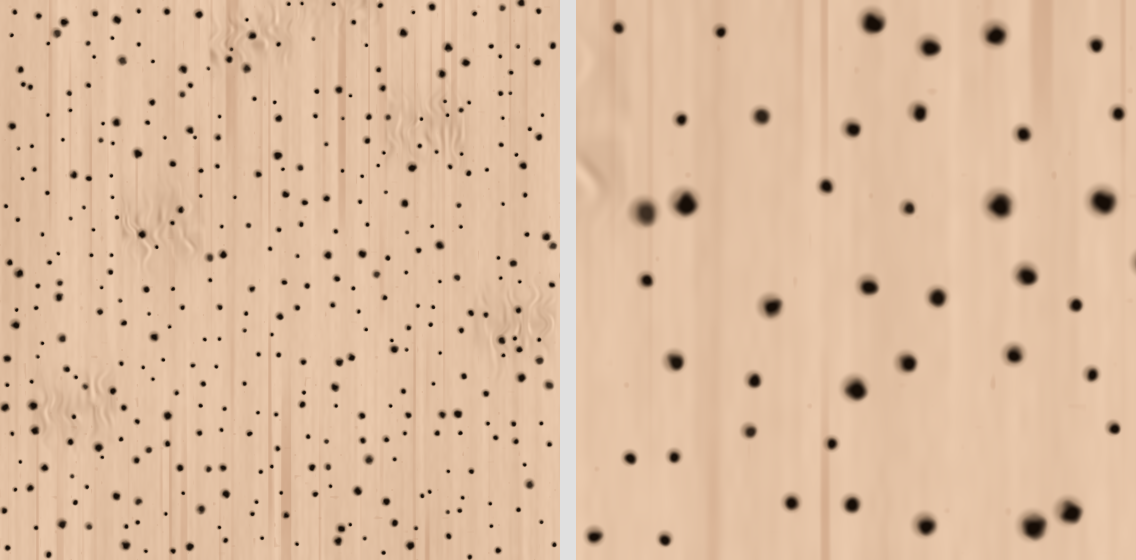
Left: the whole. Right: its middle third, enlarged.
A Shadertoy shader for this texture:

```glsl
#define HOLE_CELLS 21.0
#define HOLE_SHARE 0.86
#define HOLE_MIN 0.0034
#define HOLE_MAX 0.0082
#define STRIP_WIDTH 0.157
#define STRIP_START 0.055
#define NODE_HEIGHT 0.058
#define GRAIN_CONTRAST 1.0

const vec3 PALE_WOOD = vec3(0.925, 0.798, 0.685);
const vec3 TAN_WOOD  = vec3(0.835, 0.695, 0.575);
const vec3 RED_GRAIN = vec3(0.770, 0.590, 0.465);
const vec3 HOLE_RIM  = vec3(0.460, 0.350, 0.250);
const vec3 HOLE_CORE = vec3(0.085, 0.050, 0.025);

float hash(vec2 p) {
    return fract(sin(dot(p, vec2(127.1, 311.7))) * 43758.5453);
}

float noise(vec2 p) {
    vec2 i = floor(p), f = fract(p);
    f = f * f * (3.0 - 2.0 * f);
    return mix(mix(hash(i), hash(i + vec2(1, 0)), f.x),
               mix(hash(i + vec2(0, 1)), hash(i + vec2(1, 1)), f.x), f.y);
}

// Straight fibres, broad tone drift and thin reddish lines
vec3 grain(vec2 uv) {
    float fibres = noise(uv * vec2(65.0, 1.5)) * 0.45
                 + noise(uv * vec2(170.0, 4.0) + 31.0) * 0.35
                 + noise(uv * vec2(200.0, 60.0) + 67.0) * 0.20;
    float drift = noise(uv * vec2(5.0, 3.0) + 9.0) - 0.5;
    float edge = 1.0 - smoothstep(0.0, 0.12, uv.x);
    float tone = 0.37 + GRAIN_CONTRAST * (fibres - 0.5) * 0.9 + drift * 0.3 + edge * 0.2;
    vec3 wood = mix(PALE_WOOD, TAN_WOOD, clamp(tone, 0.0, 1.2));

    float lines = smoothstep(0.70, 0.95, noise(uv * vec2(135.0, 1.2) + 53.0));
    float fade = smoothstep(0.15, 0.85, noise(uv * vec2(25.0, 6.0) + 17.0));
    return mix(wood, RED_GRAIN, lines * fade * 0.48 * GRAIN_CONTRAST);
}

// One rippled growth node on each vertical strip
vec3 addNode(vec3 wood, vec2 uv) {
    float column = (uv.x - STRIP_START) / STRIP_WIDTH;
    float strip = floor(column), across = fract(column);
    float centre = 0.60 + 0.42 * sin(strip * 0.9 - 0.9);
    float ragged = (noise(uv * vec2(45.0, 3.0)) - 0.5) * 0.05;
    float y = (uv.y - centre + ragged) / NODE_HEIGHT;
    float sides = smoothstep(0.0, 0.05, across) * (1.0 - smoothstep(0.95, 1.0, across));
    float mask = exp(-y * y) * sides * step(0.0, strip);

    vec2 bend = vec2(noise(uv * 38.0), noise(uv * 30.0 + 40.0)) - 0.5;
    vec2 p = uv + bend * vec2(0.018, 0.025);
    float ripple = noise(p * vec2(120.0, 38.0) + 5.0)
                 - noise((p + vec2(0.004, 0.003)) * vec2(120.0, 38.0) + 5.0);
    vec3 node = mix(wood, TAN_WOOD * 0.97, 0.5) + ripple * vec3(0.17, 0.18, 0.18);
    return mix(wood, node, mask);
}

// Jittered round holes: x is the dark core, y the brown rim
vec2 holes(vec2 uv) {
    vec2 cover = vec2(0.0);
    vec2 home = floor(uv * HOLE_CELLS);
    vec2 wobble = vec2(noise(uv * 160.0), noise(uv * 160.0 + 80.0)) - 0.5;
    for (int j = -1; j <= 1; j++)
    for (int i = -1; i <= 1; i++) {
        vec2 cell = home + vec2(i, j);
        if (hash(cell + 3.7) > HOLE_SHARE) continue;
        vec2 jitter = vec2(hash(cell + 11.3), hash(cell + 27.9)) - 0.5;
        vec2 offset = uv - (cell + 0.5 + jitter * 0.78) / HOLE_CELLS;
        float size = hash(cell + 45.1);
        float radius = mix(HOLE_MIN, HOLE_MAX, size * size);
        float d = length(offset + wobble * radius * 0.4);
        float rim = length(offset + radius * vec2(0.15, -0.15));
        float depth = mix(0.72, 1.0, smoothstep(0.0, 0.25, hash(cell + 61.7)));
        float core = depth * (1.0 - smoothstep(radius * 0.35, radius * 1.2, d));
        float halo = 1.0 - smoothstep(radius * 0.7, radius * 1.75, rim);
        cover = max(cover, vec2(core, halo));
    }
    return cover;
}

void mainImage(out vec4 fragColor, in vec2 fragCoord) {
    vec2 uv = fragCoord / iResolution.y;
    vec3 color = addNode(grain(uv), uv);

    // Small dark flecks between the holes
    float fleck = smoothstep(0.90, 1.0, noise(uv * vec2(110.0, 80.0) + 91.0));
    color = mix(color, RED_GRAIN, fleck * 0.3);

    vec2 hole = holes(uv);
    color = mix(color, HOLE_RIM, hole.y * 0.55);
    color = mix(color, HOLE_CORE, hole.x);
    fragColor = vec4(color, 1.0);
}
```
